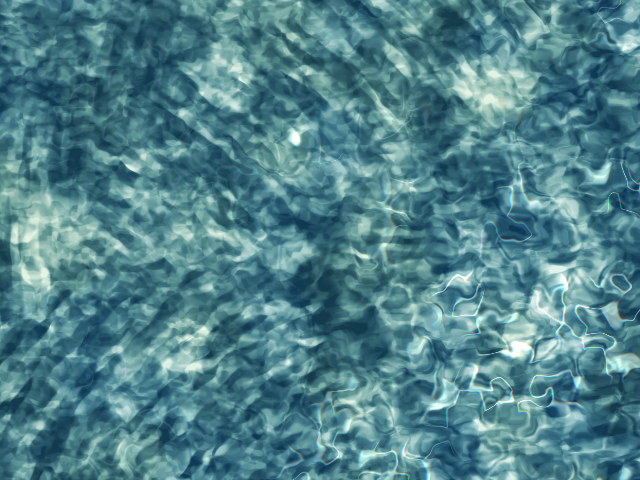
Give the GLSL for this texture, as a Shadertoy shader.

```glsl
// Sunlit rippling shallow water that refracts a bed of pale and dark stones.

const int   STOPS = 8;
const float LEVEL[STOPS] = float[](-2.4, -1.35, -0.74, -0.36, 0.18, 0.84, 1.64, 2.9);
const vec3  WATER[STOPS] = vec3[](
    vec3(0.07, 0.23, 0.31), vec3(0.15, 0.33, 0.40), vec3(0.20, 0.40, 0.44),
    vec3(0.24, 0.44, 0.50), vec3(0.31, 0.53, 0.55), vec3(0.43, 0.64, 0.64),
    vec3(0.61, 0.77, 0.75), vec3(0.88, 0.95, 0.91));
const vec3  SUNLIGHT     = vec3(0.42, 0.40, 0.34);
const vec3  BLUE_TINT    = vec3(-0.015, -0.005, 0.025);
const int   TRAINS       = 4;      // groups of curved ripples
const float TRAIN_RADIUS = 1.1;    // distance from the middle to a ripple source
const float RIPPLE_FREQ  = 58.0;   // ripples per canvas height
const float STREAK_FREQ  = 17.0;   // breaks along each ripple crest
const float REFRACTION   = 0.018;
const float WOBBLE       = 0.012;
const float FRINGE       = 0.0016; // colour split of the light lines
const float EXPOSURE     = -0.36;

vec3 hash3(vec2 cell) {
    vec3 v = fract(cell.xyx * vec3(0.1031, 0.1030, 0.0973));
    v += dot(v, v.yxz + 33.33);
    return fract((v.xxy + v.yzz) * v.zyx);
}

// Cellular noise in -1..1: random cell tones blended with crisp or soft borders
float patches(vec2 p, float crispness) {
    vec2 base = floor(p), f = p - base;
    float sum = 0.0, total = 0.0001;
    for (int y = -1; y <= 1; y++)
    for (int x = -1; x <= 1; x++) {
        vec2 cell = vec2(x, y);
        vec3 h = hash3(base + cell);
        vec2 d = cell + 0.1 + 0.8 * h.xy - f;
        float w = exp(-crispness * dot(d, d));
        sum += w * (2.0 * h.z - 1.0);
        total += w;
    }
    return sum / total;
}

// Curved ripple trains, one ruling each region: xy = slope, z = height
vec3 ripples(vec2 p, vec2 middle) {
    vec3 sum = vec3(0.0);
    float total = 0.0;
    for (int i = 0; i < TRAINS; i++) {
        float id = float(i), angle = 0.6 + 1.3 * id;
        vec2 dir = vec2(cos(angle), sin(angle));
        vec2 q = p - middle + TRAIN_RADIUS * dir;
        q = vec2(dot(q, dir), dot(q, vec2(-dir.y, dir.x)));
        vec2 polar = vec2(RIPPLE_FREQ * length(q),
                          STREAK_FREQ * TRAIN_RADIUS * atan(q.y, q.x));
        float height = patches(polar + 31.0 * id, 9.0);
        float weight = exp(10.0 * patches(2.6 * p + 17.0 * id, 5.0));
        sum += weight * vec3(dir * height, height);
        total += weight;
    }
    return sum / total;
}

// Thin winding lines of focused light, split slightly by colour
vec3 caustics(vec2 p) {
    vec3 light;
    for (int c = 0; c < 3; c++) {
        vec2 shifted = p + FRINGE * float(c - 1) * vec2(1.0, 0.6);
        float contour = abs(patches(27.0 * shifted + 70.0, 6.0));
        light[c] = 1.0 - smoothstep(0.02, 0.2, contour);
    }
    return light;
}

vec3 waterColor(float tone) {
    vec3 color = WATER[0];
    for (int i = 1; i < STOPS; i++) {
        float t = clamp((tone - LEVEL[i - 1]) / (LEVEL[i] - LEVEL[i - 1]), 0.0, 1.0);
        color = mix(color, WATER[i], t);
    }
    return color;
}

void mainImage(out vec4 fragColor, in vec2 fragCoord) {
    vec2 p = fragCoord / iResolution.y;
    vec2 middle = 0.5 * iResolution.xy / iResolution.y;

    // Choppier water toward the right and the bottom
    float chop = smoothstep(0.3, 1.2,
        p.x + 0.45 * (0.5 - p.y) + 0.35 * patches(2.5 * p + 9.0, 5.0));

    // Bend the view through the surface
    vec2 wobble = vec2(patches(27.0 * p + 3.0, 5.0), patches(27.0 * p + 43.0, 5.0));
    vec2 bend = WOBBLE * (0.6 + 0.5 * chop) * wobble;
    vec3 ripple = ripples(p + 0.5 * bend, middle);
    vec2 bed = p + bend + REFRACTION * ripple.xy;

    // Stones from broad shoals to small pebbles
    float tone = EXPOSURE + 0.6 * patches(3.2 * bed + 5.0, 6.0);
    tone += 0.7 * patches(8.0 * bed + 12.0, 14.0);
    tone += 0.75 * patches(18.0 * bed + 27.0, 14.0);

    // Surface shimmer and nested loops of reflected sky
    tone += mix(1.35, 1.0, chop) * ripple.z;
    tone += 0.85 * patches(vec2(40.0, 58.0) * (p + bend) + 8.0, 10.0);
    tone += 0.6 * patches(vec2(75.0, 90.0) * (p + bend) + 19.0, 9.0);
    float loops = sin(8.0 * patches(20.0 * (p + bend) + 55.0, 5.0));
    tone += loops * mix(0.2, 0.6, chop);

    // Soft pale patches where the sun reaches the bed
    float glint = patches(9.0 * bed + 91.0, 7.0);
    tone += 1.1 * smoothstep(0.45, 0.85, glint);

    // Light lines, broken up and strongest in choppy water
    float broken = smoothstep(-0.1, 0.6, patches(9.0 * p + 63.0, 6.0));
    vec3 light = caustics(p + 1.2 * bend) * broken * mix(0.15, 1.0, chop);

    vec3 color = waterColor(tone) + SUNLIGHT * light;
    color += BLUE_TINT * (patches(8.0 * bed + 37.0, 6.0) + 0.3 * chop);
    fragColor = vec4(clamp(color, 0.0, 1.0), 1.0);
}
```
